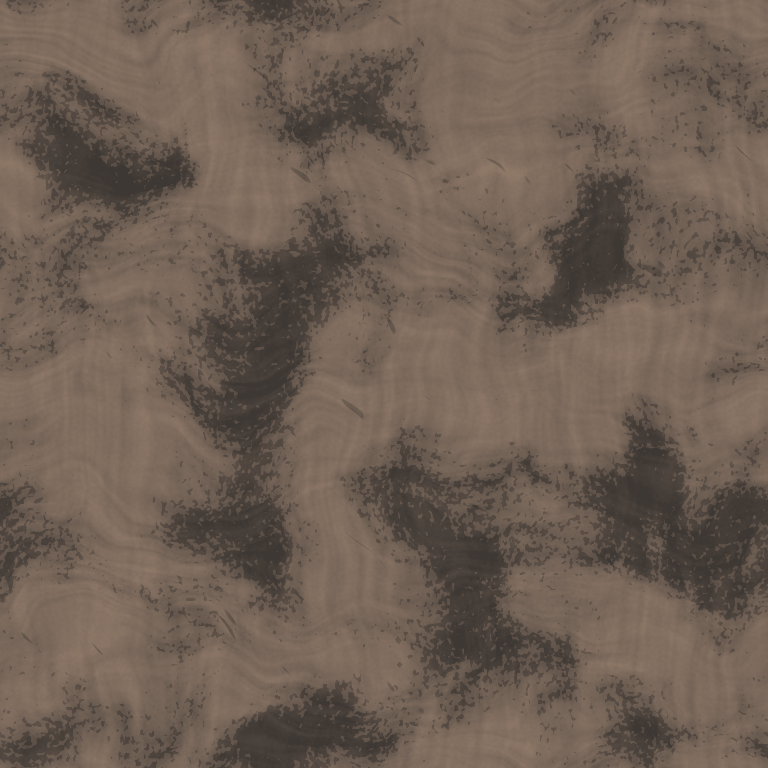
Write a three.js fragment shader that draws this texture.

```glsl
// Weathered brown plaster: wavy strata and faint streaks under dark, grainy stains.
varying vec2 vUv;

#define DARK_TONE vec3(0.245, 0.220, 0.203)
#define LIGHT_TONE vec3(0.558, 0.472, 0.408)
#define BASE_LEVEL 0.83
#define STAIN_FREQ vec2(4.0, 5.0)
#define STAIN_WASH 0.48
#define GRAIN_FREQ vec2(120.0, 110.0)
#define GRAIN_DEPTH 0.30
#define STRATA_FREQ vec2(4.0, 72.0)
#define STRATA_DEPTH 0.17
#define STREAK_FREQ vec2(56.0, 5.0)
#define STREAK_DEPTH 0.16
#define WARP 0.07

// Unit gradient at a lattice cell
vec2 cellGradient(vec2 cell, float seed) {
  vec3 q = fract(cell.xyx * vec3(0.1031, 0.1030, 0.0973) + seed * 0.137);
  q += dot(q, q.yzx + 33.33);
  float angle = 6.2832 * fract((q.x + q.y) * q.z);
  return vec2(cos(angle), sin(angle));
}

float corner(vec2 cell, vec2 f, vec2 offset, vec2 freq, float seed) {
  return dot(cellGradient(mod(cell + offset, freq), seed), f - offset);
}

// Gradient noise that wraps over the unit square (freq must be whole)
float gradientNoise(vec2 uv, vec2 freq, float seed) {
  vec2 p = uv * freq;
  vec2 cell = floor(p);
  vec2 f = p - cell;
  vec2 w = f * f * f * (f * (f * 6.0 - 15.0) + 10.0);
  float low = mix(corner(cell, f, vec2(0.0, 0.0), freq, seed),
                  corner(cell, f, vec2(1.0, 0.0), freq, seed), w.x);
  float high = mix(corner(cell, f, vec2(0.0, 1.0), freq, seed),
                   corner(cell, f, vec2(1.0, 1.0), freq, seed), w.x);
  return mix(low, high, w.y);
}

float fbm(vec2 uv, vec2 freq, int octaves, float gain, float seed) {
  float sum = 0.0;
  float amp = 1.0;
  for (int i = 0; i < 6; i++) {
    if (i >= octaves) break;
    sum += amp * gradientNoise(uv, freq, seed + float(i));
    freq *= 2.0;
    amp *= gain;
  }
  return sum;
}

void main() {
  vec2 uv = vUv;
  vec2 bend = WARP * vec2(fbm(uv, vec2(4.0), 3, 0.5, 11.0),
                          fbm(uv, vec2(4.0), 3, 0.5, 23.0));

  // Pale ground: bent strata, vertical streaks and soft mottling
  vec2 bent = uv + bend * vec2(0.6, 1.4);
  float visible = smoothstep(-0.35, 0.35, gradientNoise(uv, vec2(5.0), 31.0));
  float strata = fbm(bent, STRATA_FREQ, 2, 0.6, 37.0) * mix(0.35, 1.0, visible);
  float streaks = fbm(bent, STREAK_FREQ, 2, 0.6, 43.0) * mix(1.0, 0.4, visible);
  float mottle = fbm(uv + bend, vec2(9.0, 11.0), 4, 0.6, 47.0);
  float tone = BASE_LEVEL + STRATA_DEPTH * strata + STREAK_DEPTH * streaks
             + 0.13 * mottle;

  // Stains: a soft wash, broken up by sharp grain that thickens inwards
  float stain = fbm(uv + bend, STAIN_FREQ, 6, 0.56, 59.0);
  float wash = smoothstep(-0.25, 0.52, stain);
  float grain = fbm(uv + bend * 0.3, GRAIN_FREQ, 2, 0.7, 71.0);
  float specks = smoothstep(-0.1, 0.1, grain * 0.9 + stain * 1.8 - 0.42);
  tone -= STAIN_WASH * wash + GRAIN_DEPTH * specks;

  // Sparse slanted nicks, sheared by a whole step so they still wrap
  vec2 slant = vec2(uv.x + uv.y, uv.y) + bend;
  float nick = fbm(slant, vec2(44.0, 20.0), 2, 0.5, 83.0);
  float nickArea = gradientNoise(uv, vec2(7.0), 89.0);
  tone -= 0.32 * smoothstep(0.60, 0.72, nick + 0.35 * nickArea);

  // Fine surface tooth
  tone += 0.06 * gradientNoise(uv, vec2(210.0), 97.0);

  gl_FragColor = vec4(mix(DARK_TONE, LIGHT_TONE, clamp(tone, 0.0, 1.0)), 1.0);
}
```
